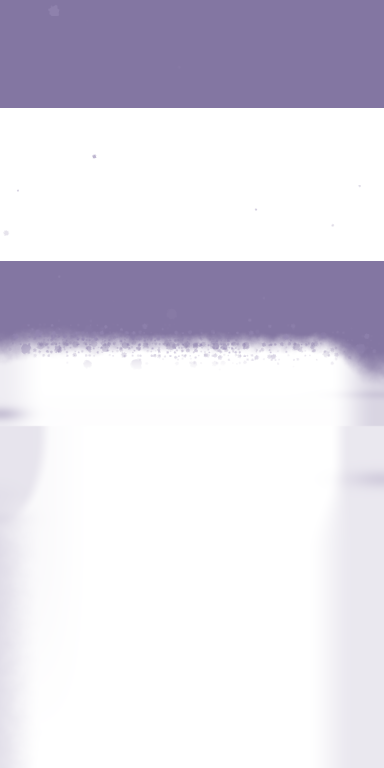
Give the GLSL for this background, as a Shadertoy shader.

```glsl
// Two flat violet bands on white paper; the lower one dissolves into a misty,
// splattered edge, with pale washes and smudges running down both sides.
// Every part is an ink coverage (0..1) that is layered over the paper.

const vec3 PAPER = vec3(1.0);
const vec3 INK = vec3(0.515, 0.463, 0.635);
const vec3 PALE_INK = vec3(0.58, 0.53, 0.70);

vec2 hash22(vec2 p) {
    vec3 q = fract(p.xyx * vec3(0.1031, 0.1030, 0.0973));
    q += dot(q, q.yzx + 33.33);
    return fract((q.xx + q.yz) * q.zy);
}

float gradientAt(vec2 cell, vec2 offset) {
    return dot(hash22(cell) * 2.0 - 1.0, offset);
}

float gradientNoise(vec2 p) {
    vec2 i = floor(p), f = fract(p);
    vec2 u = f * f * f * (f * (f * 6.0 - 15.0) + 10.0);
    vec2 e = vec2(1.0, 0.0);
    return mix(mix(gradientAt(i, f), gradientAt(i + e, f - e), u.x),
               mix(gradientAt(i + e.yx, f - e.yx), gradientAt(i + 1.0, f - 1.0), u.x), u.y);
}

float fbm(vec2 p) {
    float sum = 0.0, gain = 0.5;
    for (int i = 0; i < 4; i++) {
        sum += gain * gradientNoise(p);
        p = p * 2.03 + 17.0;
        gain *= 0.5;
    }
    return sum;
}

// 1 below "from", easing to 0 at "to"
float fadeOut(float from, float to, float x) {
    return 1.0 - smoothstep(from, to, x);
}

float smudge(vec2 p, vec2 centre, vec2 size) {
    vec2 d = (p - centre) / size;
    return exp(-dot(d, d));
}

float layer(float below, float above) {
    return 1.0 - (1.0 - below) * (1.0 - above);
}

// How likely a fleck is at this place
float fleckDensity(vec2 uv) {
    float middle = mix(0.442, 0.453, smoothstep(0.1, 0.6, uv.x));
    float d = (uv.y - middle) / 0.017;
    float along = smoothstep(-0.05, 0.2, uv.x) * (1.0 - 0.65 * smoothstep(0.55, 0.8, uv.x));
    return exp(-d * d) * along;
}

// One grid of ragged flecks: x is coverage, y a random tone
vec2 flecks(vec2 p, float size, float aspect, float seed, float pixel) {
    vec2 cell = floor(p / size);
    vec2 place = hash22(cell + seed), traits = hash22(cell + seed + 57.0);
    vec2 centre = (cell + 0.3 + 0.4 * place) * size;
    float present = step(traits.x, 0.75 * fleckDensity(centre / vec2(aspect, 1.0)));
    float radius = size * mix(0.12, 0.34, traits.y);
    float ragged = 0.5 * radius * gradientNoise(p * 1.6 / radius + seed);
    float dist = length(p - centre) + ragged - radius;
    float blur = max(pixel, 0.0006);
    return vec2(present * fadeOut(-blur, blur, dist), place.y);
}

// Lower band, its misty edge and the marks just under it
float upperWash(vec2 uv, float grain) {
    float shoulder = smoothstep(0.84, 0.98, uv.x);
    float edge = 0.447 + 0.008 * fadeOut(0.0, 0.1, uv.x) + 0.036 * shoulder + 0.012 * grain;
    float spread = 0.015 + 0.008 * fadeOut(0.05, 0.4, uv.x) + 0.012 * shoulder;
    float ink = fadeOut(edge - spread, edge + spread, uv.y);
    ink = layer(ink, 0.30 * smoothstep(0.86, 0.98, uv.x));
    ink = layer(ink, 0.13 * fadeOut(0.0, 0.12, uv.x));
    ink = layer(ink, 0.35 * smudge(uv, vec2(0.0, 0.539), vec2(0.06, 0.009)));
    ink = layer(ink, 0.15 * smudge(uv, vec2(1.0, 0.514), vec2(0.1, 0.006)));
    return layer(ink, 0.012 * smoothstep(0.50, 0.54, uv.y));
}

// Pale columns at both sides below the seam
float lowerWash(vec2 uv, float grain) {
    float leftBulge = 0.125 * sqrt(max(0.0, 1.0 - pow(max(uv.y - 0.56, 0.0) / 0.125, 2.0)));
    float ink = 0.16 * fadeOut(leftBulge - 0.03, leftBulge + 0.012, uv.x)
              * fadeOut(0.64, 0.69, uv.y);
    float lower = smoothstep(0.61, 0.72, uv.y);
    ink = layer(ink, 0.25 * lower * fadeOut(-0.03, 0.11, uv.x + 0.02 * grain));
    ink = layer(ink, 0.04 * fadeOut(0.08, 0.25, uv.x) * fadeOut(0.7, 1.0, uv.y));
    float rightEdge = mix(0.885, 0.86, lower);
    float softness = mix(0.025, 0.065, lower);
    ink = layer(ink, 0.17 * smoothstep(rightEdge - softness, rightEdge + softness, uv.x));
    ink = layer(ink, 0.22 * smudge(uv, vec2(1.0, 0.624), vec2(0.09, 0.012)));
    return layer(ink, 0.07 * smudge(uv, vec2(0.0, 0.676), vec2(0.07, 0.010)));
}

void mainImage(out vec4 fragColor, in vec2 fragCoord) {
    vec2 uv = fragCoord / iResolution.xy;
    uv.y = 1.0 - uv.y; // measured from the top
    float aspect = iResolution.x / iResolution.y;
    float pixel = 1.0 / iResolution.y;
    vec2 p = uv * vec2(aspect, 1.0);
    float grain = fbm(p * 55.0);

    // Washes on both sides of the seam, cut by the flat bands
    float seam = smoothstep(0.5547 - pixel, 0.5547 + pixel, uv.y);
    float ink = mix(upperWash(uv, grain), lowerWash(uv, grain), seam);
    ink *= smoothstep(0.3398 - 0.5 * pixel, 0.3398 + 0.5 * pixel, uv.y);
    ink = layer(ink, fadeOut(0.1406 - 0.5 * pixel, 0.1406 + 0.5 * pixel, uv.y));
    vec3 colour = mix(PAPER, INK, ink);

    // Splatter, from large to fine
    for (int i = 0; i < 4; i++) {
        float size = 0.021 * pow(0.62, float(i));
        vec2 fleck = flecks(p, size, aspect, 31.0 * float(i) + 5.0, pixel);
        float strength = mix(0.2, 0.65, fleck.y) * fadeOut(0.44, 0.49, uv.y);
        colour = mix(colour, mix(INK, PALE_INK, fleck.y), fleck.x * strength);
    }
    fragColor = vec4(colour, 1.0);
}
```
